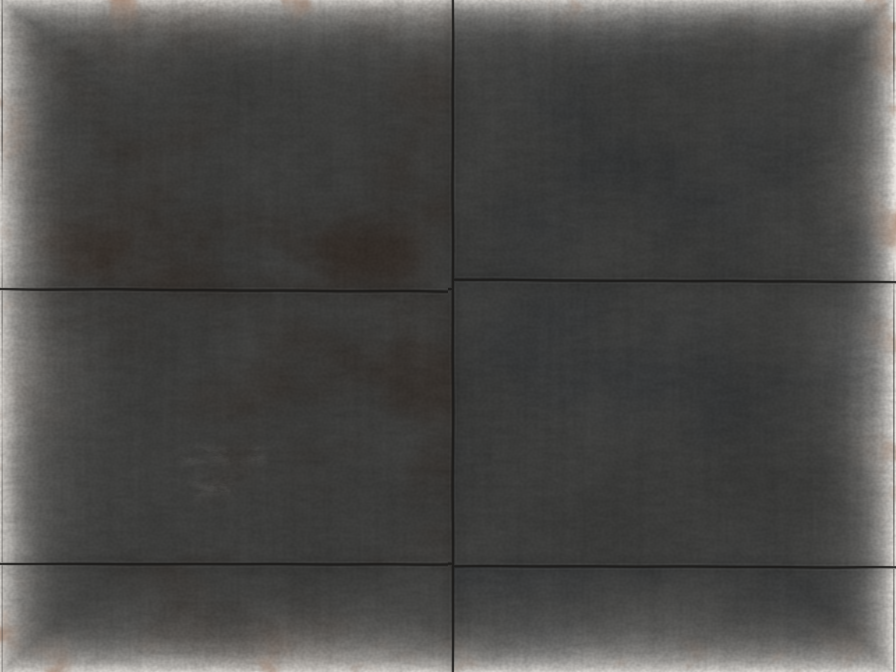
Give the GLSL for this texture, as a Shadertoy shader.

```glsl
// Dark steel sheets: two columns of three panels with staggered thin seams,
// rust stains and brushed grain, worn to pale metal around the outer rim.
// Seams and rim are distance functions; all wear comes from gradient noise.

const vec3 STEEL = vec3(0.232, 0.233, 0.228);
const vec3 RUST_STAIN = vec3(0.205, 0.180, 0.162);
const vec3 COOL_STAIN = vec3(0.200, 0.208, 0.215);
const vec3 WORN_METAL = vec3(0.90, 0.885, 0.865);
const vec3 ORANGE_RUST = vec3(0.56, 0.41, 0.32);
const vec3 SEAM_DARK = vec3(0.105, 0.10, 0.095);

vec2 hash22(vec2 p) {
    vec3 q = fract(vec3(p.xyx) * vec3(0.1031, 0.1030, 0.0973));
    q += dot(q, q.yzx + 33.33);
    return fract((q.xx + q.yz) * q.zy);
}

float cornerSlope(vec2 cell, vec2 offset, vec2 f) {
    float angle = 6.2832 * hash22(cell + offset).x;
    return dot(vec2(cos(angle), sin(angle)), f - offset);
}

// Gradient noise, roughly -0.7 to 0.7
float gradientNoise(vec2 p) {
    vec2 cell = floor(p), f = fract(p);
    vec2 u = f * f * f * (f * (f * 6.0 - 15.0) + 10.0);
    float low = mix(cornerSlope(cell, vec2(0, 0), f), cornerSlope(cell, vec2(1, 0), f), u.x);
    float high = mix(cornerSlope(cell, vec2(0, 1), f), cornerSlope(cell, vec2(1, 1), f), u.x);
    return mix(low, high, u.y);
}

float fbm(vec2 p) {
    float sum = 0.0, amplitude = 0.6;
    for (int i = 0; i < 4; i++) {
        sum += amplitude * gradientNoise(p);
        p = mat2(1.6, 1.2, -1.2, 1.6) * p + 17.3;
        amplitude *= 0.55;
    }
    return sum;
}

float lineMask(float distance, float halfWidth, float aa) {
    return 1.0 - smoothstep(halfWidth - aa, halfWidth + aa, abs(distance));
}

float softBox(vec2 p, vec2 halfSize, float blur) {
    vec2 inside = 1.0 - smoothstep(halfSize - blur, halfSize + blur, abs(p));
    return inside.x * inside.y;
}

// Rim wear decays inward from each edge; the strongest side wins
float rimWear(vec2 p, vec2 size) {
    float patches = 1.0 + 0.5 * fbm(p * 5.0 + 40.0);
    float left = 0.87 * exp(-p.x / (0.040 * patches));
    float right = exp(-(size.x - p.x) / (0.034 * patches));
    float top = 0.82 * exp(-(size.y - p.y) / (0.031 * patches));
    float bottom = 0.85 * exp(-p.y / (0.036 * patches));
    return max(max(left, right), max(top, bottom));
}

// Brushed grain: fine speckle, long fibres and faint vertical streaks
float metalGrain(vec2 p) {
    float speckle = gradientNoise(p * 190.0);
    float fibres = fbm(p * vec2(28.0, 85.0) + 9.0);
    float streaks = gradientNoise(p * vec2(95.0, 5.0) + 3.0);
    return 0.018 * speckle + 0.024 * fibres + 0.010 * streaks;
}

vec3 panelColor(vec2 p, float column, float row) {
    vec2 local = p + 7.0 * vec2(column, row);
    float cloud = fbm(local * 5.0);
    float stain = smoothstep(-0.15, 0.4, fbm(local * vec2(3.5, 4.5) + 21.0));
    // The upper left panel carries a rusty band along its lower edge
    float band = softBox(p - vec2(0.34, 0.62), vec2(0.29, 0.05), 0.045);
    band *= (1.0 - column) * smoothstep(-0.4, 0.2, fbm(local * 6.0 + 5.0));
    vec3 tint = mix(RUST_STAIN, COOL_STAIN, column);
    vec3 color = mix(STEEL, tint, max(0.75 * stain, band));
    float panelTone = 0.012 * (hash22(vec2(column, row) + 4.0).x - 0.5);
    return color + 0.035 * cloud + panelTone;
}

void mainImage(out vec4 fragColor, in vec2 fragCoord) {
    vec2 p = fragCoord / iResolution.y;
    vec2 size = vec2(iResolution.x / iResolution.y, 1.0);
    float aa = 0.7 / iResolution.y;

    // Panel layout, with slightly tilted and wavering seams
    float waver = 0.0014 * gradientNoise(p * 9.0);
    float across = p.x - 0.5055 * size.x + waver;
    float column = step(0.0, across);
    float tilt = 0.004 * fract(2.0 * p.x / size.x);
    float upper = p.y - mix(0.570, 0.584, column) + tilt + waver;
    float lower = p.y - mix(0.161, 0.157, column) + 0.3 * tilt + waver;
    float row = step(0.0, upper) + step(0.0, lower);

    float grain = metalGrain(p);
    vec3 color = panelColor(p, column, row) + grain;

    // Two faint scuffs on the lower left panel
    float scuff = softBox(p - vec2(0.332, 0.322), vec2(0.062, 0.012), 0.010);
    scuff += softBox(p - vec2(0.317, 0.275), vec2(0.034, 0.014), 0.012);
    color += 0.05 * scuff * smoothstep(-0.2, 0.3, fbm(p * vec2(30.0, 60.0)));

    // Worn rim with grainy breakup and scattered orange rust
    float wear = rimWear(p, size) * (1.0 + 7.0 * grain);
    color = mix(color, WORN_METAL, clamp(wear, 0.0, 1.0));
    vec2 edge = min(p, size - p);
    float nearRim = exp(-min(edge.x, edge.y) / 0.022);
    float rust = smoothstep(0.12, 0.38, fbm(p * 8.0 + 63.0));
    color = mix(color, ORANGE_RUST, 0.6 * rust * nearRim);

    // Seams: soft shade, pale lip, then the dark gap
    float nearest = min(abs(across), min(abs(upper), abs(lower)));
    color *= 1.0 - 0.16 * exp(-nearest / 0.007);
    color += 0.025 * lineMask(nearest - 0.0042, 0.0010, aa);
    float gap = lineMask(nearest, 0.0017, aa);
    float border = lineMask(edge.x - 0.0032, 0.0010, aa);
    border *= smoothstep(-0.2, 0.2, gradientNoise(p * 4.0 + 8.0));
    color = mix(color, SEAM_DARK, max(0.85 * gap, 0.55 * border));

    fragColor = vec4(clamp(color, 0.0, 1.0), 1.0);
}
```
